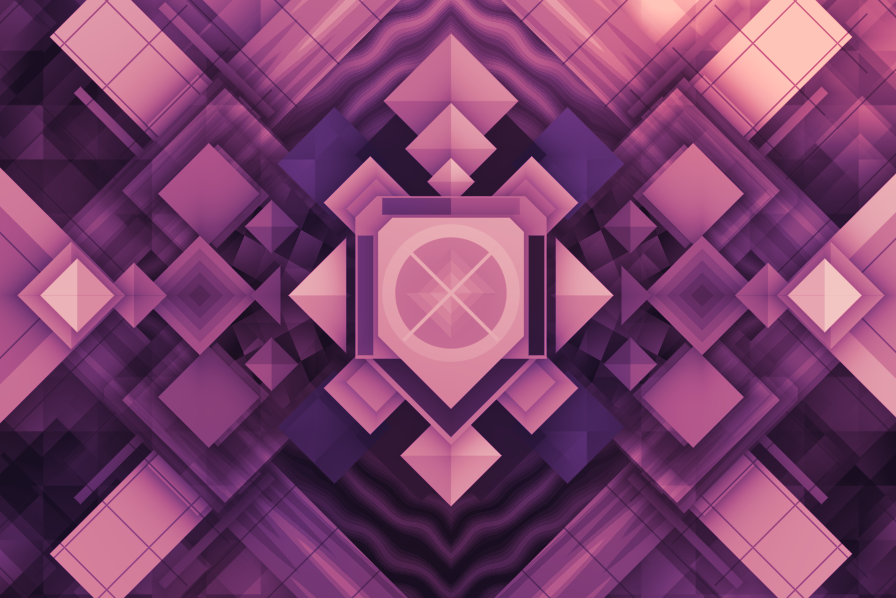
Reproduce this background procedurally as a WebGL 1 fragment shader.

```glsl
precision highp float;
uniform vec2 u_resolution;

const vec3 INK = vec3(0.14, 0.07, 0.16);
const vec3 PLUM = vec3(0.27, 0.12, 0.27);
const vec3 MAUVE = vec3(0.45, 0.20, 0.43);
const vec3 ROSE = vec3(0.69, 0.32, 0.54);
const vec3 PINK = vec3(0.84, 0.50, 0.61);
const vec3 CREAM = vec3(0.95, 0.77, 0.76);
const vec3 COOL = vec3(0.86, 0.98, 1.14);
const vec3 WARM = vec3(1.08, 1.0, 0.95);
const vec2 AXIS = vec2(0.005, 0.006);
const vec2 BAR = vec2(0.505, 0.365);
const vec2 STACK = vec2(0.39, 0.165);
const float SHADOW = 0.3;
const float REACH = 0.024;
const float DIAG = 0.7071;
float px;

vec2 grad(vec2 p) {
  return fract(sin(vec2(dot(p, vec2(127.1, 311.7)), dot(p, vec2(269.5, 183.3)))) * 43758.5) - 0.5;
}
// Gradient noise; a small softness turns its cells into flat tilted facets
float noise(vec2 p, float soft) {
  vec2 i = floor(p), f = fract(p), o = vec2(1.0, 0.0), l = vec2(0.5 - soft);
  vec2 s = smoothstep(l, 1.0 - l, f);
  f += l;
  float a = dot(grad(i), f), b = dot(grad(i + o), f - o);
  float c = dot(grad(i + o.yx), f - o.yx), d = dot(grad(i + 1.0), f - 1.0);
  return 2.0 * mix(mix(a, b, s.x), mix(c, d, s.x), s.y);
}
vec2 turn(vec2 p) { return vec2(p.x + p.y, p.y - p.x) * DIAG; }
float box(vec2 p, vec2 b) { p = abs(p) - b; return max(p.x, p.y); }
float diamond(vec2 p, float r) { return (abs(p.x) + abs(p.y) - r) * DIAG; }
float edge(float d) { return smoothstep(-px, px, d); }
float terrace(float n) { return floor(n) + smoothstep(0.88, 1.0, fract(n)) + 0.5; }

// Flat fill, plate with a soft shadow, and diamond with four lit facets
void fill(inout float t, float d, float tone) { t = mix(tone, t, edge(d)); }
void plate(inout float t, float d, float tone) {
  t *= 1.0 - SHADOW * exp(-max(d, 0.0) / REACH);
  fill(t, d, tone);
}
void gem(inout float t, vec2 p, float r, float tone) {
  plate(t, diamond(p, r), tone + 0.6 * edge(p.x) + 0.5 * edge(p.y) - 0.55);
}
vec3 ramp(float t) {
  vec3 c = mix(INK, PLUM, clamp(t, -0.3, 1.0));
  c = mix(c, MAUVE, clamp(t - 1.0, 0.0, 1.0));
  c = mix(c, ROSE, clamp(t - 2.0, 0.0, 1.0));
  c = mix(c, PINK, clamp(t - 3.0, 0.0, 1.0));
  return mix(c, CREAM, clamp(t - 4.0, 0.0, 1.0));
}

void main() {
  px = 0.8 / u_resolution.y;
  vec2 p = (gl_FragCoord.xy - 0.5 * u_resolution) / u_resolution.y - AXIS;
  vec2 q = abs(p), w = turn(q), a = turn(q - BAR);
  float right = edge(p.x), up = edge(p.y), sum = q.x + q.y, wedge = q.x - q.y;
  float light = p.x * 0.4 + p.y * 1.3;
  float glow = smoothstep(0.05, 0.4, p.x) * smoothstep(0.12, 0.38, p.y);
  float facets = noise(turn(p) * vec2(9.0, 14.0), 0.02) + noise(p * 11.0, 0.02);
  float bands = terrace(noise(vec2(w.x * 50.0, w.y * 2.0), 0.5) * 5.0);

  // Dark ground, lighter beside the frame, with scattered slanted plates
  float t = 0.5 + 0.6 * facets + 2.2 * glow + (1.3 + light) * smoothstep(-0.02, 0.06, a.y);
  for (int i = 0; i < 24; i++) {
    vec2 h = grad(vec2(float(i), 3.0)) + 0.5, k = grad(vec2(float(i), 8.0)) + 0.5;
    float d = box(turn(q - h * vec2(0.8, 0.55)), 0.02 + 0.09 * k);
    t += (1.4 * k.x - 0.6) * (1.0 - edge(d));
  }

  // Rippled chevrons inside the great diamond frame
  float ripple = sum - 0.25 * q.x + 0.04 * noise(q * 13.0, 0.5);
  fill(t, (sum - 0.6) * DIAG, 1.5 + 0.4 * terrace(2.2 * sin(ripple * 90.0)) + 2.0 * light);
  plate(t, abs(sum - 0.67) * DIAG - 0.065, 2.6 + 0.45 * bands + light);

  // Side wedges
  plate(t, (0.54 - wedge) * DIAG, mix(3.9, 4.4, right) + light * 0.5);
  fill(t, (0.605 - wedge) * DIAG, mix(2.9, 3.7, right) + 1.2 * (q.x - 0.65));

  // Corner bars with rails and fine crossing lines
  float barTone = 4.1 + 0.7 * right * up + 0.3 * light;
  plate(t, max(abs(abs(a.y) - 0.1) - 0.008, abs(a.x + 0.06) - 0.13), 2.6 + light);
  plate(t, box(a, vec2(0.165, 0.07)), barTone + a.x);
  plate(t, box(a + vec2(0.1, 0.0), vec2(0.045, 0.06)), barTone - 0.3);
  plate(t, box(a + vec2(0.155, 0.0), vec2(0.025, 0.085)), 3.0 + light);
  vec2 grid = abs(mod(a + 0.01, 0.1) - 0.05) - 0.0012;
  float hair = min(max(grid.x, abs(a.y) - 0.13), max(grid.y, abs(a.x) - 0.21));
  t *= 0.6 + 0.4 * edge(hair);

  // Stacked corner squares
  for (int i = 0; i < 5; i++) {
    float n = float(i);
    vec2 s = q - STACK + vec2(0.012, -0.01) * mod(n, 2.0);
    float tone = 1.9 + 0.6 * mod(n * 2.0, 3.0) + light + 0.35 * bands + 0.5 * facets;
    plate(t, max(diamond(s, 0.2 - 0.028 * n), q.x - 0.58), tone);
  }
  plate(t, diamond(q - STACK - vec2(0.015, 0.005), 0.085), 2.9 + light + 0.4 * right);

  // Dark hollow with shards, chevrons and a row of gems
  float shards = noise(vec2(q.x * 22.0 + q.y * 9.0, q.y * 16.0 - q.x * 9.0), 0.02);
  plate(t, diamond(q - vec2(0.28, 0.0), 0.19), 0.8 + 1.2 * shards + 0.5 * facets);
  gem(t, q - vec2(0.3, 0.115), 0.045, 2.3);
  float nest = q.y + abs(q.x - 0.42);
  plate(t, (nest - 0.1) * DIAG, 1.3 + 0.35 * terrace(nest * 50.0));
  plate(t, max(sum - 0.335, 0.285 - q.x), 2.3);
  gem(t, q - vec2(0.53, 0.0), 0.055, 3.1);
  gem(t, q - vec2(0.635, 0.0), 0.09, 3.6);
  gem(t, q - vec2(0.625, 0.0), 0.062, 4.2 + 0.4 * right);

  // Cool squares, then the upper and lower gems
  float coolPlate = diamond(q - vec2(0.195, 0.22), 0.095);
  plate(t, coolPlate, 1.6 + light + 0.3 * facets);
  plate(t, diamond(q - vec2(0.05, 0.235), 0.11), 0.5);
  gem(t, p - vec2(0.0, 0.325), 0.113, 3.7);
  gem(t, p - vec2(0.0, 0.245), 0.077, 4.0);
  gem(t, p - vec2(0.0, 0.19), 0.04, 4.5);
  gem(t, p + vec2(0.0, 0.268), 0.085, 4.3);

  // Emblem setting
  plate(t, max(diamond(p, 0.272), 0.175 - q.x), 4.1 + 0.6 * up);
  plate(t, diamond(q - vec2(0.135, 0.155), 0.078), 4.4 + light);
  plate(t, diamond(q - vec2(0.125, 0.145), 0.05), 3.8);
  float lower = max(p.y + 0.09, q.x - 0.16);
  plate(t, max(diamond(p, 0.25), lower), 3.9);
  fill(t, max(diamond(p, 0.237), lower), 1.4);
  plate(t, max(box(p - vec2(0.0, 0.03), vec2(0.16, 0.136)), (sum - 0.29) * DIAG), 3.7);
  fill(t, box(q - vec2(0.143, 0.0), vec2(0.013, 0.1)), mix(2.2, 0.6, right));
  fill(t, box(p - vec2(0.0, 0.149), vec2(0.115, 0.014)), mix(2.3, 3.2, right));
  float panel = max(max(q.x - 0.122, p.y - 0.13), (sum - mix(0.19, 0.228, up)) * DIAG);
  plate(t, panel, 4.25 + light);

  // Ring, inner facets and crossing rays
  vec2 c = p - vec2(0.0, 0.004);
  float r = length(c);
  fill(t, r - 0.115, 4.5 + light);
  fill(t, r - 0.093, 3.4 + 3.0 * r + light);
  for (int i = 0; i < 3; i++) {
    float tone = 3.6 + 0.2 * float(i) + 0.24 * edge(c.x * c.y * 20.0);
    fill(t, diamond(c, 0.075 - 0.02 * float(i)), tone);
  }
  fill(t, max(abs(abs(c.x) - abs(c.y)) * DIAG - 0.003, r - 0.112), 4.6);

  // Colour grade
  float cool = 0.5 * smoothstep(-0.3, 0.4, noise(p * 4.0, 0.5)) * (1.0 - glow);
  cool = max(cool, 1.0 - edge(coolPlate)) * (1.0 - smoothstep(2.0, 3.4, t));
  gl_FragColor = vec4(ramp(t) * mix(vec3(1.0), COOL, cool) * mix(vec3(1.0), WARM, glow), 1.0);
}
```
